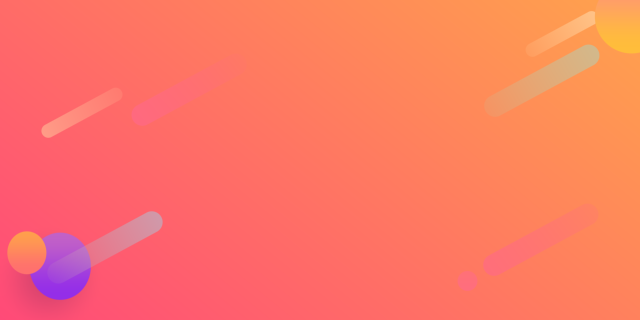
This background is drawn by a Shadertoy shader. Its source:

```glsl
// Lengths are in canvas heights
const vec3 PINK = vec3(1.0, 0.29, 0.47);
const vec3 ORANGE = vec3(1.0, 0.64, 0.30);
const vec2 GRADIENT_AXIS = vec2(0.31, 0.38);
const vec2 BAR_DIR = vec2(0.880, 0.475);
const float BAR_LENGTH = 0.332;
const float BAR_RADIUS = 0.034;
const float THIN_RADIUS = 0.0215;

// Bar tints, alpha is the opacity at the strongest end
const vec4 PEACH = vec4(1.0, 0.72, 0.58, 0.68);
const vec4 CREAM = vec4(1.0, 0.82, 0.62, 0.72);
const vec4 SAGE = vec4(0.80, 0.74, 0.58, 0.88);
const vec4 MAUVE = vec4(0.78, 0.64, 0.71, 0.85);
const vec4 ROSE = vec4(1.0, 0.41, 0.53, 0.75);

const vec3 VIOLET_TOP = vec3(0.76, 0.38, 0.78);
const vec3 VIOLET_LOW = vec3(0.58, 0.18, 0.91);
const vec3 BALL_TOP = vec3(1.0, 0.62, 0.30);
const vec3 BALL_LOW = vec3(1.0, 0.44, 0.43);
const vec3 SUN_TOP = vec3(1.0, 0.59, 0.45);
const vec3 SUN_LOW = vec3(1.0, 0.74, 0.23);
const vec3 SHADOW = vec3(0.66, 0.20, 0.40);

float coverage(float dist, float softness) {
    return 1.0 - smoothstep(-softness, softness, dist);
}

// Rounded bar whose opacity runs from startFade to endFade
void addBar(inout vec3 color, vec2 p, vec2 start, float len, float radius,
            vec4 tint, float startFade, float endFade, float edge) {
    vec2 q = p - start;
    float along = dot(q, BAR_DIR);
    float dist = length(q - BAR_DIR * clamp(along, 0.0, len)) - radius;
    float t = clamp((along + radius) / (len + 2.0 * radius), 0.0, 1.0);
    float opacity = tint.a * mix(startFade, endFade, t);
    color = mix(color, tint.rgb, opacity * coverage(dist, edge));
}

// Ellipse with a vertical gradient
void addBall(inout vec3 color, vec2 p, vec2 center, vec2 radii,
             vec3 low, vec3 top, float edge) {
    vec2 q = (p - center) / radii;
    float dist = (length(q) - 1.0) * min(radii.x, radii.y);
    vec3 fill = mix(low, top, smoothstep(-0.9, 1.0, q.y));
    color = mix(color, fill, coverage(dist, edge));
}

void mainImage(out vec4 fragColor, in vec2 fragCoord) {
    vec2 p = fragCoord / iResolution.y;
    float edge = max(0.0018, 0.75 / iResolution.y);

    // Diagonal backdrop
    float t = clamp(dot(p, GRADIENT_AXIS), 0.0, 1.0);
    vec3 color = mix(PINK, ORANGE, t);

    // Upper left bars
    addBar(color, p, vec2(0.151, 0.591), 0.239, THIN_RADIUS, PEACH, 1.0, 0.28, edge);
    addBar(color, p, vec2(0.445, 0.641), BAR_LENGTH, BAR_RADIUS, ROSE, 1.0, 0.12, edge);

    // Upper right bars and sun
    addBar(color, p, vec2(1.664, 0.844), 0.210, THIN_RADIUS, CREAM, 0.2, 1.0, edge);
    addBar(color, p, vec2(1.547, 0.669), BAR_LENGTH, BAR_RADIUS, SAGE, 0.2, 1.0, edge);
    addBall(color, p, vec2(1.974, 0.948), vec2(0.115), SUN_LOW, SUN_TOP, edge);

    // Lower right bar and dot
    addBar(color, p, vec2(1.544, 0.172), BAR_LENGTH, BAR_RADIUS, ROSE, 0.9, 0.25, edge);
    addBall(color, p, vec2(1.461, 0.122), vec2(0.031),
            vec3(1.0, 0.43, 0.49), vec3(1.0, 0.44, 0.47), edge);

    // Lower left balls, soft shadow and crossing bar
    float shade = coverage(length(p - vec2(0.155, 0.130)) - 0.085, 0.085);
    color = mix(color, SHADOW, 0.5 * shade);
    addBall(color, p, vec2(0.188, 0.168), vec2(0.096, 0.105), VIOLET_LOW, VIOLET_TOP, edge);
    addBar(color, p, vec2(0.182, 0.148), BAR_LENGTH, BAR_RADIUS, MAUVE, 0.1, 1.0, edge);
    addBall(color, p, vec2(0.084, 0.210), vec2(0.061, 0.067), BALL_LOW, BALL_TOP, edge);

    fragColor = vec4(color, 1.0);
}
```
